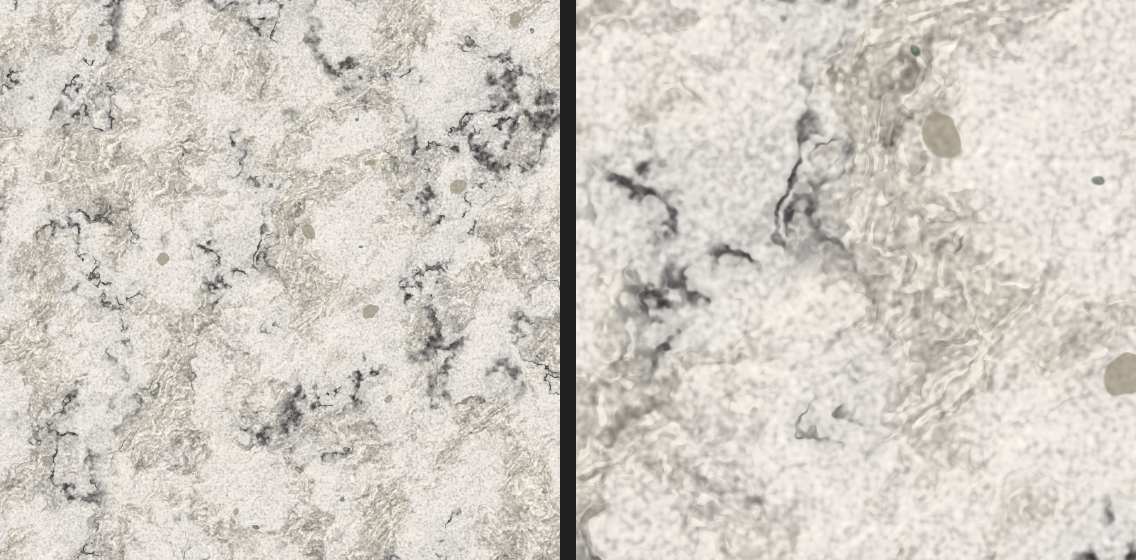
Left, the full canvas; right, a detail of the centre.
A Shadertoy shader for this texture:

```glsl
const vec3 CREAM = vec3(0.915, 0.897, 0.868);
const vec3 CHARCOAL = vec3(0.38, 0.36, 0.35);
const vec3 COOL_HALO = vec3(0.77, 0.78, 0.78);
const vec3 VEIN_INK = vec3(0.22, 0.21, 0.22);
const vec3 PEBBLE = vec3(0.64, 0.61, 0.54);
const vec3 GREEN_CHIP = vec3(0.38, 0.42, 0.38);
const vec3 BEIGE_TINT = vec3(0.003, 0.0, -0.015);

vec2 hash22(vec2 p) {
    vec3 h = fract(p.xyx * vec3(0.1031, 0.1030, 0.0973));
    h += dot(h, h.yzx + 33.33);
    return fract((h.xx + h.yz) * h.zy);
}

float cornerSlope(vec2 cell, vec2 f, vec2 corner) {
    return dot(hash22(cell + corner) * 2.0 - 1.0, f - corner);
}

// Gradient noise, roughly -0.6 to 0.6
float noise(vec2 p) {
    vec2 cell = floor(p), f = p - cell;
    vec2 u = f * f * f * (f * (f * 6.0 - 15.0) + 10.0);
    vec2 e = vec2(0.0, 1.0);
    return mix(mix(cornerSlope(cell, f, e.xx), cornerSlope(cell, f, e.yx), u.x),
               mix(cornerSlope(cell, f, e.xy), cornerSlope(cell, f, e.yy), u.x), u.y);
}

float fbm(vec2 p, int octaves) {
    float sum = 0.0, amp = 1.0;
    for (int i = 0; i < octaves; i++) {
        sum += amp * noise(p);
        p = mat2(1.6, 1.2, -1.2, 1.6) * p + 17.3;
        amp *= 0.55;
    }
    return sum;
}

vec2 warp(vec2 p, int octaves) {
    return vec2(fbm(p + 3.7, octaves), fbm(p + 41.2, octaves));
}

mat2 rotation(float a) {
    return mat2(cos(a), -sin(a), sin(a), cos(a));
}

// Approximate distance to one contour of a noise field
float contour(vec2 p, float scale, float level) {
    return abs(noise(p * scale) - level) / scale;
}

// Sparse rounded chips, at most one per grid cell
float chips(vec2 p, float grid, float chance, float minR, float maxR, float seed) {
    vec2 cell = floor(p * grid);
    vec2 place = hash22(cell + seed), kind = hash22(cell + seed + 57.0);
    vec2 d = (fract(p * grid) - mix(vec2(0.25), vec2(0.75), place)) / grid;
    d = rotation(place.x * 6.28) * d * vec2(1.0, 1.0 + 0.6 * place.y);
    float radius = mix(minR, maxR, kind.y * kind.y);
    float edge = length(d) + 0.006 * noise(p * 90.0) - radius;
    return step(kind.x, chance) * (1.0 - smoothstep(-0.001, 0.0015, edge));
}

// Streaky, flaky tone; beige marks the space between cream patches
float stoneTone(vec2 p, vec2 bend, vec2 fray, float beige) {
    vec2 s = rotation(0.65) * (p + 0.05 * bend);
    float flakes = fbm(s * vec2(20.0, 42.0) + 1.3 * fray, 4);
    float shreds = fbm(s * vec2(65.0, 120.0) + 1.6 * fray + 13.0, 2);
    float crease = exp(-contour(s * vec2(0.7, 1.3) + 0.05 * fray, 18.0, 0.03) * 420.0);
    float pits = smoothstep(0.14, 0.34, noise(s * vec2(30.0, 62.0) + 1.5 * fray + 29.0));
    float flecks = smoothstep(0.10, 0.26, noise(s * vec2(100.0, 150.0) + 1.5 * fray));
    float tone = mix(0.918, 0.800, beige);
    tone += flakes * mix(0.09, 0.20, beige);
    tone += shreds * mix(0.09, 0.19, beige);
    tone -= crease * mix(0.06, 0.11, beige);
    tone -= pits * mix(0.03, 0.13, beige);
    return tone + flecks * mix(0.02, 0.13, beige);
}

// Distance to the nearest ragged vein
float veinDistance(vec2 p, vec2 bend, vec2 fray) {
    vec2 q = p * vec2(1.0, 0.8) + 0.05 * bend + 0.038 * fray;
    return min(contour(q + 5.1, 5.5, 0.06), contour(q + 9.6, 9.0, -0.05));
}

void mainImage(out vec4 fragColor, in vec2 fragCoord) {
    vec2 p = fragCoord / iResolution.y;
    vec2 bend = warp(p * 5.0, 4);
    vec2 fray = warp(p * 26.0, 4);

    // Stone body with fine grain
    float grain = noise(p * 240.0) + 0.8 * noise(p * 170.0 + 31.0);
    float patches = fbm(p * vec2(8.0, 6.5) + 0.7 * bend + 0.25 * fray + 8.0, 4);
    float beige = 1.0 - smoothstep(-0.20, 0.15, patches);
    float tone = stoneTone(p, bend, fray, beige) + 0.17 * grain;
    tone = min(tone, 0.91 + 0.45 * (tone - 0.91));
    vec3 color = mix(CHARCOAL, CREAM, (tone - 0.38) / 0.53);
    color += BEIGE_TINT * beige * (1.0 + 2.0 * noise(p * 9.0 + 63.0));

    // Pebbles and small green chips
    float pebble = chips(p, 8.0, 0.22, 0.006, 0.016, 11.0);
    color = mix(color, PEBBLE + 0.06 * grain, 0.85 * pebble);
    float greenChip = chips(p, 12.0, 0.08, 0.003, 0.007, 83.0);
    color = mix(color, GREEN_CHIP + 0.25 * grain, 0.75 * greenChip);

    // Broken veins gathered in clusters, with cool halos
    float cluster = smoothstep(-0.06, 0.16, noise(p * 4.3 + 23.0) + 0.5 * noise(p * 11.0));
    float broken = smoothstep(-0.28, 0.16, fbm(p * 30.0 + 71.0, 3));
    float grit = smoothstep(-0.30, 0.25, noise(p * 105.0) + 0.6 * grain);
    float d = veinDistance(p, bend, fray);
    float halo = exp(-d * 80.0) * cluster;
    float smoke = exp(-d * 170.0) * cluster * broken * mix(0.25, 1.0, grit);
    float ink = (1.0 - smoothstep(0.0010, 0.0052, d)) * cluster * broken * mix(0.45, 1.0, grit);
    color = mix(color, COOL_HALO + 0.30 * grain, 0.40 * halo);
    color = mix(color, CHARCOAL + 0.30 * grain, 0.62 * smoke);
    color = mix(color, VEIN_INK + 0.30 * grain, 0.85 * ink);

    fragColor = vec4(clamp(color, 0.0, 1.0), 1.0);
}
```
